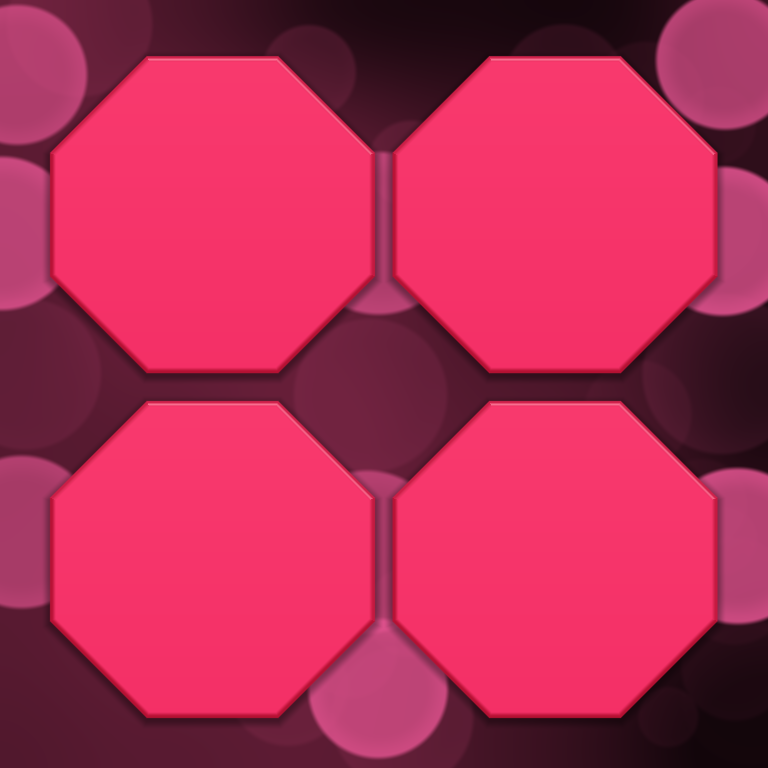
This background is drawn by a three.js fragment shader. Its source:

```glsl
varying vec2 vUv;

const vec3 FACE = vec3(0.965, 0.205, 0.415);
const vec3 RIM = vec3(0.70, 0.06, 0.19);
const vec3 SHINE = vec3(1.0, 0.50, 0.62);
const vec3 NIGHT = vec3(0.07, 0.02, 0.04);
const vec3 PLUM = vec3(0.37, 0.11, 0.205);
const vec3 ROSE = vec3(0.52, 0.17, 0.30);
const vec3 PINK = vec3(0.90, 0.33, 0.57);

const vec2 FIRST = vec2(0.2767, 0.2715);
const vec2 PITCH = vec2(0.446, 0.449);
const vec2 HALF_SIZE = vec2(0.2116, 0.2064);
const float CORNER = 0.292;
const float SOFT = 0.0011;

float hash(vec2 p) {
  return fract(sin(dot(p, vec2(127.1, 311.7))) * 43758.5453);
}

float noise(vec2 p) {
  vec2 i = floor(p);
  vec2 f = fract(p);
  f = f * f * (3.0 - 2.0 * f);
  float low = mix(hash(i), hash(i + vec2(1.0, 0.0)), f.x);
  float high = mix(hash(i + vec2(0.0, 1.0)), hash(i + 1.0), f.x);
  return mix(low, high, f.y);
}

float glow(vec2 p, vec2 center, vec2 spread) {
  vec2 d = (p - center) / spread;
  return exp(-dot(d, d));
}

float octagon(vec2 p, vec2 halfSize, float corner) {
  vec2 q = abs(p);
  vec2 side = q - halfSize;
  return max(max(side.x, side.y), (q.x + q.y - corner) * 0.7071);
}

// Outward direction of the nearest octagon edge
vec2 edgeNormal(vec2 p, vec2 halfSize, float corner) {
  vec2 q = abs(p);
  vec2 side = q - halfSize;
  float slant = (q.x + q.y - corner) * 0.7071;
  vec2 n = side.x > side.y ? vec2(1.0, 0.0) : vec2(0.0, 1.0);
  if (slant > max(side.x, side.y)) n = vec2(0.7071);
  return n * sign(p);
}

// Translucent disc with a slightly brighter lower rim
float bokeh(vec2 p, vec2 center, float radius, float blur) {
  float d = length(p - center) - radius;
  float body = 1.0 - smoothstep(-blur, blur, d);
  float rim = smoothstep(-0.35 * radius, 0.0, d);
  return body * (0.86 + 0.14 * rim);
}

vec3 backdrop(vec2 p) {
  float light = 1.0 - 0.55 * smoothstep(0.45, 1.0, p.x);
  light -= 0.85 * glow(p, vec2(0.56, 1.0), vec2(0.26, 0.16));
  light -= 0.50 * glow(p, vec2(1.0, 0.05), vec2(0.30, 0.22));
  light -= 0.40 * glow(p, vec2(1.0, 0.48), vec2(0.14, 0.12));
  light += 0.35 * (noise(p * 5.0) - 0.5);
  return mix(NIGHT, PLUM, clamp(light, 0.0, 1.1));
}

// Faint small discs scattered at random
vec3 addFaintDiscs(vec3 color, vec2 p) {
  for (int i = 0; i < 22; i++) {
    float id = float(i);
    vec2 center = vec2(hash(vec2(id, 1.3)), hash(vec2(id, 4.7)));
    float radius = mix(0.035, 0.095, hash(vec2(id, 8.1)));
    float strength = 0.34 * (1.0 - 0.75 * smoothstep(0.5, 0.95, center.x));
    color = mix(color, ROSE, strength * bokeh(p, center, radius, 0.004));
  }
  return color;
}

// Bright discs in three loose columns, dimmed toward the dark areas
vec3 addBrightDiscs(vec3 color, vec2 p) {
  for (int i = 0; i < 3; i++) {
    for (int j = 0; j < 5; j++) {
      vec2 id = vec2(float(i), float(j));
      vec2 jitter = vec2(hash(id + 2.0), hash(id + 9.0)) - 0.5;
      vec2 center = vec2(0.02, 0.09) + id * vec2(0.47, 0.204) + jitter * 0.04;
      float radius = mix(0.085, 0.108, hash(id + 5.0));
      float outer = abs(id.x - 1.0);
      float lit = mix(1.0 - smoothstep(0.75, 0.9, center.y),
                      smoothstep(0.08, 0.30, center.y), outer);
      lit *= mix(0.12, 1.0, smoothstep(0.04, 0.16, abs(center.y - 0.5)));
      lit *= mix(0.62, 0.92, hash(id + 13.0));
      color = mix(color, PINK, lit * bokeh(p, center, radius, 0.004));
    }
  }
  return color;
}

vec3 tileColor(vec2 p, float d) {
  float facing = dot(edgeNormal(p, HALF_SIZE, CORNER), vec2(0.25, 0.97));
  vec3 face = FACE + vec3(0.01, 0.02, 0.015) * p.y / HALF_SIZE.y;
  float bevel = smoothstep(-0.0085, -0.002, d);
  vec3 color = mix(face, RIM, bevel * mix(0.95, 0.55, smoothstep(-0.5, 0.9, facing)));
  float line = 1.0 - smoothstep(0.0, 0.0026, abs(d + 0.0045));
  return mix(color, SHINE, line * 0.8 * smoothstep(0.4, 1.0, facing));
}

void main() {
  vec3 color = addBrightDiscs(addFaintDiscs(backdrop(vUv), vUv), vUv);

  // Two by two octagonal tiles
  vec2 cell = clamp(floor((vUv - FIRST) / PITCH + 0.5), 0.0, 1.0);
  vec2 p = vUv - FIRST - cell * PITCH;
  float d = octagon(p, HALF_SIZE, CORNER);

  // Soft contact shadow below each tile
  float shadow = octagon(p + vec2(0.0, 0.004), HALF_SIZE, CORNER);
  color *= 1.0 - 0.35 * (1.0 - smoothstep(-0.002, 0.012, shadow));

  color = mix(color, tileColor(p, d), 1.0 - smoothstep(-SOFT, SOFT, d));
  gl_FragColor = vec4(color, 1.0);
}
```
